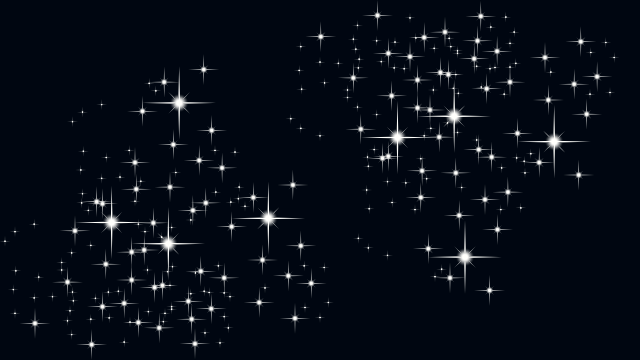
This background is drawn by a Shadertoy shader. Its source:

```glsl
// Night sky with two clusters of sparkling stars; the right one is the left one
// turned upside down. A cluster repeats one motif at four hearts: a large flare,
// ringed by medium sparkles and small dots, all drawn by one star function.

#define GRID_HEIGHT 432.0
#define CLUSTER_SHIFT 343.0
#define LARGE_SIZE 44.0
#define MEDIUM_SIZE 18.5
#define SMALL_SIZE 6.5
#define SPIKE_WIDTH 0.025
#define DIAGONAL_LENGTH 0.42
#define CORE_RADIUS 0.055
#define GLOW_RADIUS 0.26
#define SKY_COLOR vec3(0.0, 0.025, 0.065)
#define STAR_COLOR vec3(1.0, 1.0, 0.99)

// Hearts of the four motifs, in grid units
const vec2 HEARTS[4] = vec2[4](
    vec2(215.0, 123.5), vec2(134.0, 267.0), vec2(202.0, 292.5), vec2(322.0, 262.0));

// Motif offsets from its heart
const vec2 MEDIUM[11] = vec2[11](
    vec2(-18, -25), vec2(29.5, -40), vec2(-44, 10), vec2(39, 33),
    vec2(-7, 50), vec2(24, 69), vec2(51.5, 78), vec2(-53, 71.5),
    vec2(-11, 101), vec2(32, 120), vec2(-92, 121));
const vec2 SMALL[20] = vec2[20](
    vec2(-36, -23.5), vec2(-28, -14.5), vec2(-93, 2), vec2(-116, 11),
    vec2(-128, 22.5), vec2(-115, 58), vec2(-87.5, 65.5), vec2(-60, 57),
    vec2(-118, 80.5), vec2(-93, 90.5), vec2(-71, 89), vec2(-116, 109),
    vec2(-53, 118), vec2(43, 57), vec2(67, 59), vec2(-4, 83.5),
    vec2(-46, 94), vec2(44, 107), vec2(62, 119), vec2(72, 101));

// Tapered needle along x, box filtered across its width
float needle(vec2 p, float halfWidth, float pixel) {
    float taper = max(1.0 - abs(p.x), 0.0);
    float h = halfWidth * taper;
    float span = clamp(p.y + 0.5 * pixel, -h, h) - clamp(p.y - 0.5 * pixel, -h, h);
    return span / pixel;
}

// Four long spikes, four short diagonals and a soft round core
float star(vec2 p, float size, float pixel) {
    p /= size;
    pixel /= size;
    float r = length(p);
    if (r > 1.1) return 0.0;
    vec2 d = vec2(p.x + p.y, p.y - p.x) * 0.70711 / DIAGONAL_LENGTH;
    float thin = pixel / DIAGONAL_LENGTH;
    float spikes = max(needle(p, SPIKE_WIDTH, pixel), needle(p.yx, SPIKE_WIDTH, pixel));
    float diagonals = max(needle(d, 0.04, thin), needle(d.yx, 0.04, thin));
    float core = 1.0 - smoothstep(CORE_RADIUS, GLOW_RADIUS, r);
    return max(core, max(spikes, 0.8 * diagonals));
}

// Overlapping lights never exceed white
float screen(float a, float b) {
    return 1.0 - (1.0 - a) * (1.0 - b);
}

// One flare with its sparkles and dots
float motif(vec2 p, float pixel) {
    float light = star(p, LARGE_SIZE, pixel);
    for (int i = 0; i < MEDIUM.length(); i++)
        light = screen(light, star(p - MEDIUM[i], MEDIUM_SIZE, pixel));
    for (int i = 0; i < SMALL.length(); i++)
        light = screen(light, star(p - SMALL[i], SMALL_SIZE, pixel));
    return light;
}

void mainImage(out vec4 fragColor, in vec2 fragCoord) {
    float pixel = GRID_HEIGHT / iResolution.y;
    vec2 p = fragCoord * pixel;
    p.x += (GRID_HEIGHT * 16.0 / 9.0 - iResolution.x * pixel) * 0.5;

    // The left cluster reads downwards, the right one upwards
    vec2 left = vec2(p.x, GRID_HEIGHT - p.y);
    vec2 right = vec2(p.x - CLUSTER_SHIFT, p.y);
    float light = 0.0;
    for (int i = 0; i < HEARTS.length(); i++) {
        light = screen(light, motif(left - HEARTS[i], pixel));
        light = screen(light, motif(right - HEARTS[i], pixel));
    }
    fragColor = vec4(mix(SKY_COLOR, STAR_COLOR, light), 1.0);
}
```
